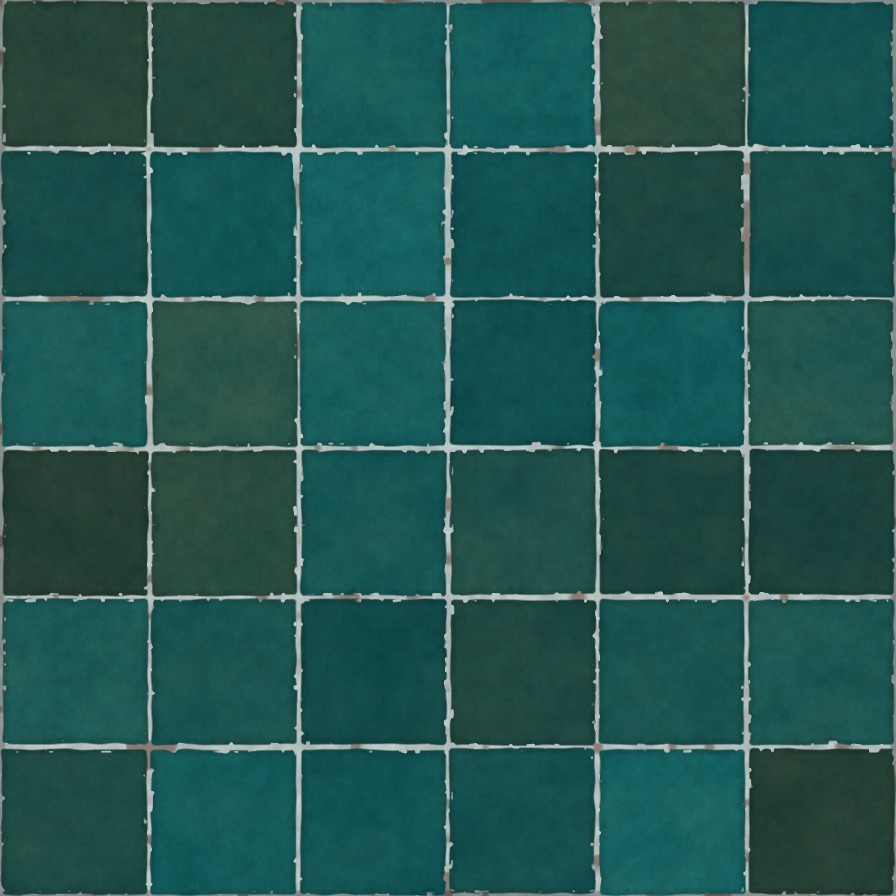
Give the GLSL for this texture, as a Shadertoy shader.

```glsl
#define TILES 6.0
#define GROUT_HALF 0.014
#define SHIFT 0.012
#define TILT 0.016
#define WOBBLE 0.013
#define CHIP 0.022
#define CORNER 0.025
#define TEAL vec3(0.065, 0.335, 0.340)
#define OLIVE vec3(0.165, 0.275, 0.225)
#define GROUT vec3(0.72, 0.76, 0.75)
#define CLAY vec3(0.46, 0.38, 0.33)

float hash(vec2 p) {
    vec3 q = fract(p.xyx * vec3(0.1031, 0.1030, 0.0973));
    q += dot(q, q.yzx + 33.33);
    return fract((q.x + q.y) * q.z);
}

float noise(vec2 p) {
    vec2 i = floor(p), f = fract(p);
    f = f * f * (3.0 - 2.0 * f);
    return mix(mix(hash(i), hash(i + vec2(1, 0)), f.x),
               mix(hash(i + vec2(0, 1)), hash(i + vec2(1, 1)), f.x), f.y);
}

float fbm(vec2 p) {
    float sum = 0.0, amp = 0.5;
    for (int i = 0; i < 4; i++) {
        sum += amp * noise(p);
        p = p * 2.03 + 17.1;
        amp *= 0.5;
    }
    return sum / 0.9375;
}

// Signed distance to a hand-cut tile, negative inside
float tileDistance(vec2 local, vec2 id) {
    vec2 seed = id * 31.7;
    vec2 jitter = vec2(hash(id + 11.0), hash(id + 23.0)) - 0.5;
    float tilt = (hash(id + 37.0) - 0.5) * TILT;
    vec2 q = local - 0.5 - jitter * SHIFT;
    q += tilt * vec2(-q.y, q.x);

    // Wavy sides with occasional small chips
    vec2 wave = vec2(noise(local * 9.0 + seed), noise(local * 9.0 + seed + 71.0)) - 0.5;
    float nick = smoothstep(0.68, 0.95, noise(local * 26.0 + seed));
    q += wave * WOBBLE;
    vec2 side = abs(q) - (0.5 - GROUT_HALF - CORNER);
    float box = length(max(side, 0.0)) + min(max(side.x, side.y), 0.0) - CORNER;
    return box + nick * CHIP;
}

// Glaze tone of one tile with cloudy mottling and fine grain
vec3 glaze(vec2 local, vec2 id) {
    vec2 seed = id * 19.3;
    float hue = hash(id + 5.0);
    float tone = mix(0.86, 1.17, hash(id + 53.0));
    float cloud = fbm(local * vec2(2.5, 3.5) + seed) - 0.5;
    float mottle = fbm(local * 13.0 + seed + 40.0) - 0.5;
    float grain = noise(local * 55.0 + seed) - 0.5;
    vec3 color = mix(TEAL, OLIVE, clamp(hue + cloud * 0.45, 0.0, 1.0));
    return color * tone * (1.0 + 0.22 * cloud + 0.16 * mottle + 0.07 * grain);
}

void mainImage(out vec4 fragColor, in vec2 fragCoord) {
    vec2 uv = fragCoord / iResolution.xy;
    vec2 p = uv * TILES;
    vec2 id = floor(p), local = fract(p);
    float soft = max(0.008, 0.8 * TILES / min(iResolution.x, iResolution.y));

    float d = tileDistance(local, id);
    vec3 color = glaze(local, id);

    // Darker, slightly worn rim
    float rim = smoothstep(-0.055, -0.005, d);
    color *= 1.0 - 0.13 * rim * (0.5 + noise(p * 11.0));

    // Grout with uneven brightness and scarce bare clay
    vec3 joint = GROUT * (0.86 + 0.24 * fbm(p * 14.0));
    joint = mix(joint, CLAY, 0.7 * smoothstep(0.78, 0.92, noise(p * 8.0 + 90.0)));

    // Joints along the outer border are dimmer
    vec2 margin = min(p, TILES - p);
    float border = 1.0 - smoothstep(0.02, 0.05, min(margin.x, margin.y));
    joint *= 1.0 - 0.25 * border;

    color = mix(color, joint, smoothstep(-soft, soft, d));
    fragColor = vec4(color, 1.0);
}
```
